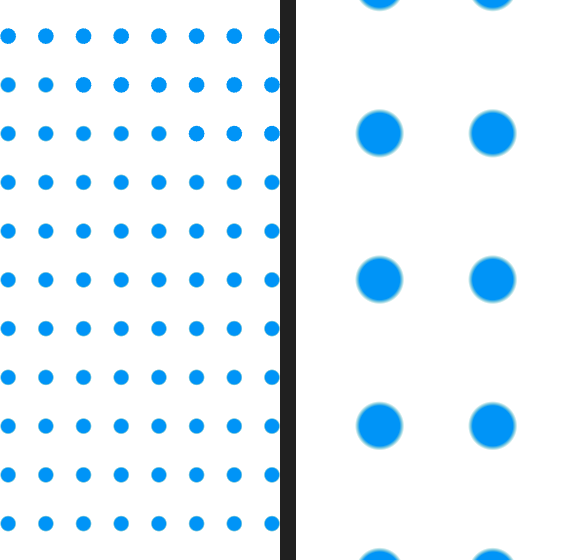
Left: the whole. Right: its middle third, enlarged.
Write a Shadertoy shader that draws this pattern.

```glsl
// A grid of blue dots on white: 8 across and 11 down, each with a faint green rim.
// The nearest grid cell gives one circle distance; dots in the upper right corner
// are slightly larger, with edges roughened by layered sines around the angle.

const vec2  GRID_COUNT   = vec2(8.0, 11.0);
const vec2  FIRST_CENTER = vec2(0.0291, 0.1290);  // from the top left, in canvas widths
const vec2  SPACING      = vec2(0.1346, 0.1741);
const float DOT_RADIUS   = 0.0266;
const float EDGE_WIDTH   = 0.0055;
const float ROUGH_GROWTH = 0.0011;
const float ROUGH_DEPTH  = 0.0007;
const float ROUGH_SLOPE  = 3.0;    // columns the rough corner loses per row
const float RIM_TINT     = 0.40;   // blue removed halfway across the edge
const vec3  PAPER_COLOR  = vec3(1.0);
const vec3  DOT_COLOR    = vec3(0.0, 0.58, 0.97);

// 1 for dots in the rough upper right corner, 0 elsewhere
float roughDot(vec2 cell) {
    return step(ROUGH_SLOPE * cell.y - 1.0, cell.x);
}

// Irregular ripple around a dot, varied by its cell
float edgeRipple(float angle, vec2 cell) {
    float phase = dot(cell, vec2(1.7, 2.9));
    return 0.6 * sin(16.0 * angle + phase) + 0.4 * sin(27.0 * angle - 2.0 * phase);
}

float dotDistance(vec2 p, vec2 cell) {
    float rough = roughDot(cell);
    float angle = atan(p.y, p.x + 1e-6);
    float growth = ROUGH_GROWTH + ROUGH_DEPTH * edgeRipple(angle, cell);
    return length(p) - DOT_RADIUS - rough * growth;
}

void mainImage(out vec4 fragColor, in vec2 fragCoord) {
    // Canvas widths, measured down from the top left
    vec2 p = vec2(fragCoord.x, iResolution.y - fragCoord.y) / iResolution.x;

    // Nearest dot
    vec2 cell = clamp(round((p - FIRST_CENTER) / SPACING), vec2(0.0), GRID_COUNT - 1.0);
    vec2 local = p - FIRST_CENTER - cell * SPACING;
    float distanceToEdge = dotDistance(local, cell);

    // Soft edge, never thinner than a pixel; rough dots are crisper
    float softness = EDGE_WIDTH * mix(1.0, 0.6, roughDot(cell));
    softness = max(softness, 1.0 / iResolution.x);
    float coverage = clamp(0.5 - distanceToEdge / softness, 0.0, 1.0);

    // Fill and green rim
    vec3 color = mix(PAPER_COLOR, DOT_COLOR, coverage);
    float rim = coverage * (1.0 - coverage) * mix(1.0, 0.3, roughDot(cell));
    color.b -= RIM_TINT * rim;

    fragColor = vec4(color, 1.0);
}
```
